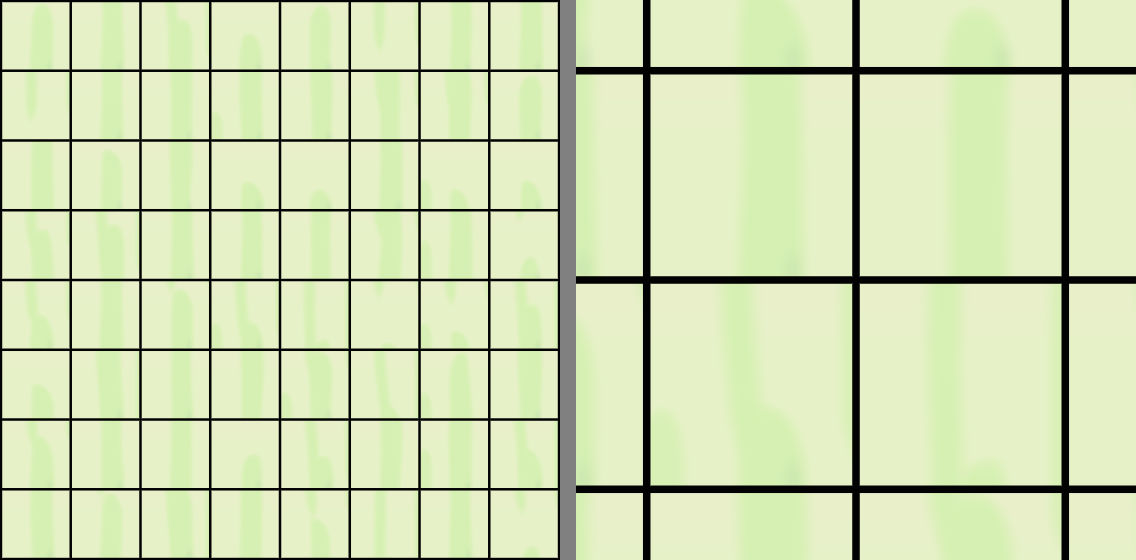
Left, the full canvas; right, a detail of the centre.
Write a WebGL 1 fragment shader that draws this pattern.

```glsl
precision highp float;
// Eight by eight black grid over pale cells with soft, uneven green vertical streaks.

uniform vec2 u_resolution;

const float CELLS = 8.0;
const float PITCH = 0.12457; // cell size, leaving room for the outer lines
const float LINE_WIDTH = 0.036; // in cell widths
const vec3 PALE = vec3(0.905, 0.945, 0.783);
const vec3 WARM = vec3(0.912, 0.937, 0.790);
const vec3 GREEN = vec3(0.837, 0.942, 0.698);
const vec3 SMUDGE = vec3(0.735, 0.840, 0.680);
const vec3 INK = vec3(0.008);

// Sine-free hash of a cell and a channel number
float hash(vec2 cell, float channel) {
  vec3 p = fract(vec3(cell, channel) * vec3(0.1031, 0.1030, 0.0973));
  p += dot(p, p.yzx + 33.33);
  return fract((p.x + p.y) * p.z);
}

// Smooth noise along one axis, different in each cell
float wobble(float t, vec2 cell, float channel) {
  float i = floor(t);
  float f = smoothstep(0.0, 1.0, fract(t));
  return mix(hash(cell, channel + i), hash(cell, channel + i + 1.0), f) - 0.5;
}

// Vertical band whose fill (0 to 1) controls its width and fades it at the tip
float band(float x, float center, float halfWidth, float softness, float fill) {
  float w = halfWidth * fill;
  float side = smoothstep(-softness, softness, w - abs(x - center));
  return side * smoothstep(0.0, 0.75, fill);
}

// Fill along a rounded tip
float roundedFill(float depth, float taper) {
  float t = clamp(depth / taper, 0.0, 1.0);
  return sqrt(t * (2.0 - t));
}

// Fill along a slender, pointed tip
float pointedFill(float depth, float taper) {
  return smoothstep(0.0, 1.0, depth / taper);
}

// Green coverage inside one cell
float streaks(vec2 p, vec2 cell) {
  float top = mix(0.0, 1.95, hash(cell, 1.0));
  float bottom = mix(-0.6, 1.5, hash(cell, 2.0));
  bottom -= 0.7 * (1.0 - smoothstep(0.2, 0.5, top));
  bottom += 2.5 * step(1.25, top);

  // Broad body growing from the base, leaning near its tip
  float body = roundedFill(top - p.y, 0.4);
  float lean = (hash(cell, 3.0) - 0.6) * 0.24;
  float bodyCenter = 0.59 + lean * (1.0 - body)
                   + 0.035 * wobble(p.y * 1.5, cell, 20.0);
  float bodyWidth = 0.152 + 0.04 * wobble(p.y * 1.2, cell, 30.0);
  float green = band(p.x, bodyCenter, bodyWidth, 0.055, body);

  // Thin streak hanging from the upper edge, drifting toward the body
  float hang = pointedFill(p.y - bottom, 0.5);
  float hangCenter = 0.43 + 0.09 * (1.0 - p.y) * step(0.2, top)
                   + 0.03 * wobble(p.y * 1.5, cell, 40.0);
  float streak = band(p.x, hangCenter, 0.075, 0.06, hang);
  green = 1.0 - (1.0 - green) * (1.0 - streak);

  // Strip along the right edge
  float edge = pointedFill(p.y - bottom - 0.1, 0.4);
  green = max(green, 0.8 * band(p.x, 1.0, 0.07, 0.045, edge));

  // Occasional mound at the lower left
  float moundTop = mix(0.35, 0.6, hash(cell, 4.0)) - step(0.14, hash(cell, 5.0));
  float mound = roundedFill(moundTop - p.y, 0.35);
  return max(green, 0.85 * band(p.x, 0.07, 0.11, 0.05, mound));
}

// Faint grey mark beside the foot of some bodies
float footMark(vec2 p, vec2 cell) {
  vec2 d = (p - vec2(0.70, 0.05)) / vec2(0.045, 0.075);
  float present = step(0.4, hash(cell, 6.0)) * step(0.15, hash(cell, 1.0));
  return present * exp(-dot(d, d));
}

// Antialiased coverage of the lines on cell borders
float gridLines(vec2 p, vec2 pixel) {
  vec2 d = min(p, 1.0 - p);
  vec2 cover = clamp((0.5 * LINE_WIDTH - d) / pixel + 0.5, 0.0, 1.0);
  return max(cover.x, cover.y);
}

void main() {
  vec2 uv = gl_FragCoord.xy / u_resolution;
  vec2 grid = (uv - 0.5) / PITCH + 0.5 * CELLS;
  vec2 cell = floor(grid);
  vec2 p = fract(grid);

  vec3 color = mix(PALE, WARM, smoothstep(0.6, 1.0, p.y));
  color = mix(color, GREEN, streaks(p, cell));
  color = mix(color, SMUDGE, 0.3 * footMark(p, cell));
  color = mix(color, INK, gridLines(p, 1.0 / (PITCH * u_resolution)));
  gl_FragColor = vec4(color, 1.0);
}
```
